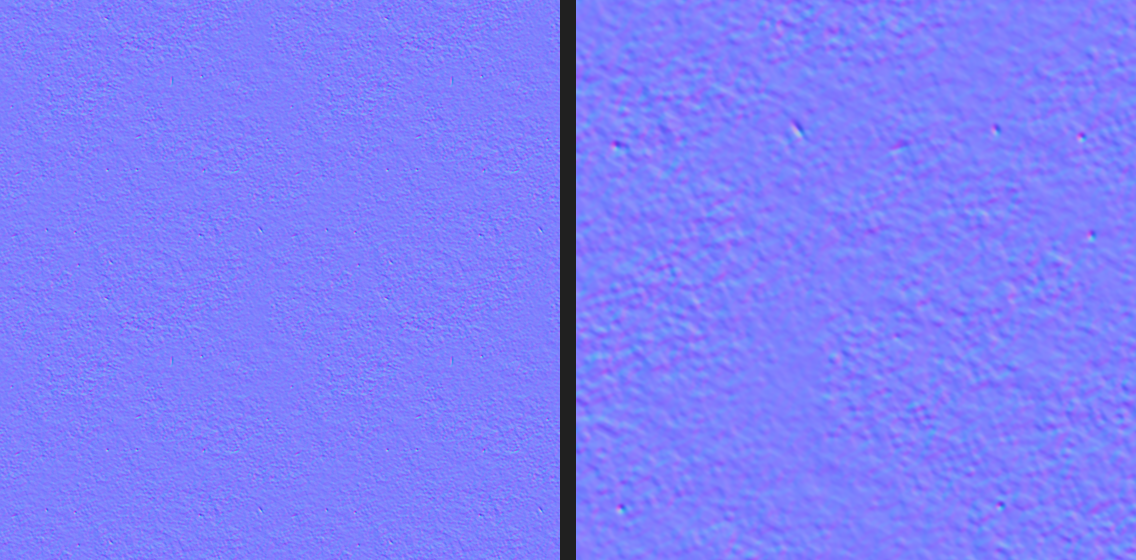
Left: the whole. Right: its middle third, enlarged.
Reproduce this texture map procedurally as a Shadertoy shader.

```glsl
float hash(vec2 p) {
    return fract(sin(dot(p, vec2(127.1, 311.7))) * 43758.5453);
}

// Value noise that wraps after 'cells' lattice steps per unit
float wrapNoise(vec2 p, vec2 cells, float seed) {
    p *= cells;
    vec2 i = floor(p), f = p - i;
    f = f * f * f * (f * (f * 6.0 - 15.0) + 10.0);
    vec2 a = mod(i, cells) + seed, b = mod(i + 1.0, cells) + seed;
    return mix(mix(hash(a), hash(vec2(b.x, a.y)), f.x),
               mix(hash(vec2(a.x, b.y)), hash(b), f.x), f.y) - 0.5;
}

// Sparse pits and short scratches, at most one per cell
float pits(vec2 p) {
    const float cells = 9.0;
    vec2 cell = floor(p * cells);
    vec2 id = mod(cell, cells) + 51.7;
    vec2 center = 0.38 + 0.24 * vec2(hash(id), hash(id + 7.3));
    vec2 d = (p * cells - cell - center) / cells;
    float angle = 6.2832 * hash(id + 13.1);
    d = mat2(cos(angle), -sin(angle), sin(angle), cos(angle)) * d;
    float stretch = hash(id + 19.9);
    d /= vec2(mix(0.004, 0.016, stretch * stretch), 0.004);
    float depth = 0.0036 * smoothstep(0.6, 1.0, hash(id + 29.3));
    return depth * exp(-dot(d, d));
}

// Plaster grain: each octave crosses two lattices turned left and right.
// Whole-number rotations keep the wrap intact.
float relief(vec2 p) {
    vec2 left = vec2(2.0 * p.x + p.y, 2.0 * p.y - p.x);
    vec2 right = vec2(2.0 * p.x - p.y, 2.0 * p.y + p.x);
    float height = 0.0, slope = 0.0135;
    vec2 cells = vec2(6.0, 7.0);
    for (int i = 0; i < 4; i++) {
        float seed = 17.3 * float(i);
        float layers = wrapNoise(left, cells, seed) + wrapNoise(right, cells, seed + 8.6);
        height += slope / (cells.y * 3.16) * layers;
        cells *= 2.0;
        slope *= 2.4;
    }
    // Calm and rough patches, wide and small
    float roughness = 1.0 + 0.5 * wrapNoise(p, vec2(3.0), 71.9)
                          + 0.9 * wrapNoise(p, vec2(13.0), 83.2);
    return height * roughness - pits(p);
}

void mainImage(out vec4 fragColor, in vec2 fragCoord) {
    // Two repeats of the plaster tile across the canvas
    vec2 p = 2.0 * fragCoord / iResolution.xy;

    // Surface normal from central differences
    vec2 e = vec2(0.0016, 0.0);
    vec2 slope = vec2(relief(p + e.xy) - relief(p - e.xy),
                      relief(p + e.yx) - relief(p - e.yx)) / (2.0 * e.x);
    vec3 normal = normalize(vec3(-slope, 1.0));

    // Encode as colour
    vec3 color = 0.5 + 0.5 * normal;
    color.b *= 0.994;
    fragColor = vec4(color, 1.0);
}
```
